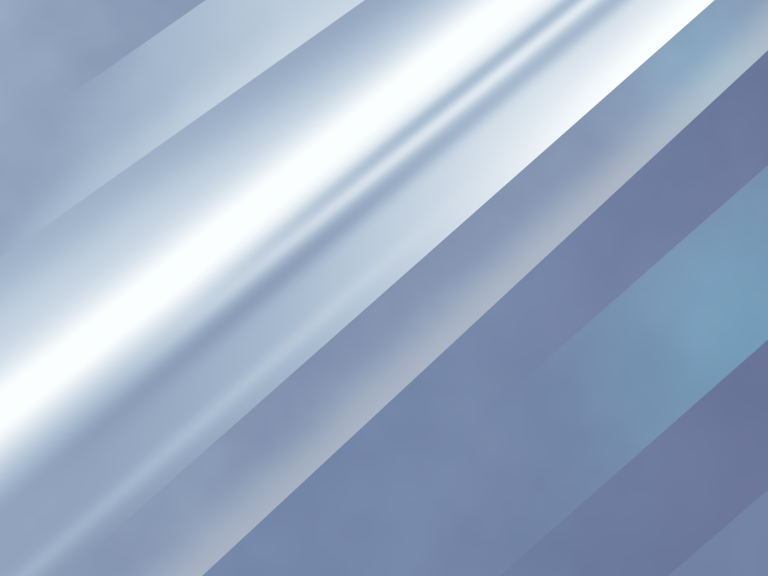
A Shadertoy shader for this background:

```glsl
float hash(vec2 p) {
    vec3 q = fract(vec3(p.xyx) * 0.1031);
    q += dot(q, q.yzx + 33.33);
    return fract((q.x + q.y) * q.z);
}

float noise(vec2 p) {
    vec2 i = floor(p), f = fract(p);
    f = f * f * (3.0 - 2.0 * f);
    return mix(mix(hash(i), hash(i + vec2(1, 0)), f.x),
               mix(hash(i + vec2(0, 1)), hash(i + vec2(1, 1)), f.x), f.y);
}

float fbm(vec2 p) {
    float sum = 0.0, amp = 0.5;
    for (int i = 0; i < 4; i++) {
        sum += amp * noise(p);
        p = p * 2.03 + 7.1;
        amp *= 0.5;
    }
    return sum;
}

// Height of a slanted line above the point; positive below the line
float below(vec2 p, float base, float slope) {
    return base + slope * p.x - p.y;
}

// Antialiased coverage of the side below a line
float cover(float d) {
    float w = 1.0 / iResolution.y;
    return smoothstep(-w, w, d);
}

float bump(float x, float center, float width) {
    float d = (x - center) / width;
    return exp(-d * d);
}

// Steel blue to white
vec3 silver(float level) {
    vec3 slate = vec3(0.44, 0.50, 0.63);
    vec3 mist = vec3(0.66, 0.735, 0.815);
    vec3 white = vec3(0.98, 0.995, 1.0);
    return level < 0.5 ? mix(slate, mist, level * 2.0)
                       : mix(mist, white, min(level * 2.0 - 1.0, 1.0));
}

void mainImage(out vec4 fragColor, in vec2 fragCoord) {
    vec2 p = fragCoord / iResolution.y;
    float cloud = fbm(p * 6.0 + 3.0) - 0.47;

    float corner = below(p, 0.75, 0.70);
    float top = below(p, 0.552, 0.707);
    float rim = below(p, -0.097, 0.884);
    float fold = below(p, -0.326, 0.929);
    float step1 = below(p, -0.456, 0.877);
    float step2 = below(p, -0.763, 0.88);
    float step3 = below(p, -0.997, 0.86);

    // Upper left panes
    vec3 col = silver(0.28 + 0.25 * cloud - 0.06 * bump(p.x, 0.22, 0.15));
    float paneLevel = 0.31 + 0.32 * smoothstep(0.0, 0.55, p.x)
                    + 0.16 * smoothstep(0.10, 0.20, corner) * (1.0 - 0.8 * p.x);
    vec3 pane = silver(paneLevel + 0.12 * cloud);
    col = mix(col, pane, cover(corner) * smoothstep(0.05, 0.30, p.x + 0.8 * max(corner, 0.0)));

    // Polished band: t runs from its upper edge to its lower rim
    float t = top / (0.649 - 0.177 * p.x);
    float right = smoothstep(0.1, 1.0, p.x);
    float sheen = mix(0.42, 0.28, right) + 0.22 * smoothstep(0.0, 0.2, t);
    sheen = mix(sheen, mix(0.30, 0.78, right), smoothstep(0.45, 0.75, t));
    sheen += 0.42 * bump(t, 0.41, mix(0.13, 0.17, right));
    sheen += 0.17 * right * bump(t, 0.32, 0.12);
    sheen -= 0.30 * smoothstep(0.25, 0.8, p.x) * bump(t, 0.535, 0.035);
    sheen += 0.14 * smoothstep(0.1, 0.7, p.x) * bump(t, 0.592, 0.028);
    sheen -= mix(0.06, 0.28, smoothstep(0.0, 0.6, p.x)) * bump(t, 0.667, 0.05);
    sheen += 0.12 * (1.0 - smoothstep(0.3, 0.9, p.x)) * bump(t, 0.905, 0.035);
    sheen += 0.25 * smoothstep(0.65, 1.2, p.x) * smoothstep(0.7, 1.0, t);
    sheen -= 0.08 * (1.0 - right) * smoothstep(0.92, 1.0, t);
    col = mix(col, silver(sheen + 0.04 * cloud), cover(top));

    // Dim fold with a pale grey lip
    float u = clamp(rim / (0.229 - 0.045 * p.x), 0.0, 1.0);
    vec3 foldCol = silver(0.16 + 0.08 * u + 0.25 * cloud);
    foldCol = mix(foldCol, vec3(0.70, 0.735, 0.785),
                  smoothstep(0.3, 1.0, u) * mix(0.62, 0.9, p.x / 1.333));
    foldCol += vec3(0.02, 0.07, 0.06) * bump(length(p - vec2(1.2, 0.92)), 0.0, 0.12);
    col = mix(col, foldCol, cover(rim) * smoothstep(0.08, 0.35, p.x + 2.0 * max(rim, 0.0)));

    // Shadowed steps
    vec3 shade = mix(vec3(0.46, 0.53, 0.66), vec3(0.425, 0.475, 0.615),
                     smoothstep(0.7, 1.33, p.x));
    shade += 0.07 * cloud;
    col = mix(col, shade, cover(fold));

    vec3 blue = vec3(0.455, 0.525, 0.655) + 0.06 * cloud;
    float glow = bump(length((p - vec2(1.30, 0.42)) * vec2(1.0, 0.85)), 0.0, 0.24);
    blue += vec3(0.01, 0.095, 0.075) * glow;
    col = mix(col, blue, cover(step1) * smoothstep(0.75, 1.05, p.x));

    vec3 violet = mix(vec3(0.435, 0.50, 0.635), vec3(0.42, 0.465, 0.605),
                      smoothstep(0.9, 1.3, p.x)) + 0.05 * cloud;
    col = mix(col, violet, cover(step2));
    col = mix(col, vec3(0.45, 0.515, 0.65) + 0.05 * cloud, cover(step3));

    fragColor = vec4(clamp(col, 0.0, 1.0), 1.0);
}
```
